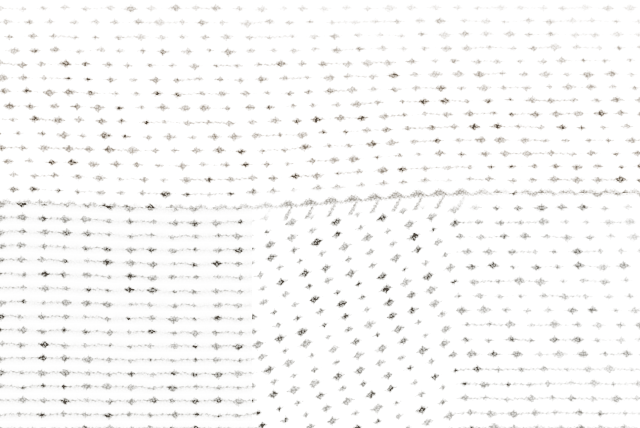
Write a Shadertoy shader that draws this texture.

```glsl
#define COLUMNS 29.5
#define ROWS_ABOVE 14.6
#define ROWS_BELOW 16.0
#define TWIST_ROWS 4.0
#define HOLE_SIZE vec2(0.0155, 0.0088)
#define THREAD 0.0017
#define FRAY 0.0022
#define SEAM_WIDTH 0.0085
#define WARM vec3(0.56, 0.51, 0.45)
#define COOL vec3(0.53, 0.52, 0.49)
#define DARK vec3(0.27, 0.24, 0.21)

float hash(vec2 p) {
    p = fract(p * vec2(0.1031, 0.1137));
    p += dot(p, p.yx + 33.33);
    return fract((p.x + p.y) * p.x * 17.3);
}

// Distance to the nearest scattered point
float cellular(vec2 p) {
    vec2 base = floor(p);
    float nearest = 2.0;
    for (int j = -1; j <= 1; j++)
        for (int i = -1; i <= 1; i++) {
            vec2 id = base + vec2(i, j);
            vec2 point = id + vec2(hash(id + 71.0), hash(id.yx + 137.0));
            nearest = min(nearest, length(p - point));
        }
    return nearest;
}

// Layered sines giving hairy edges
float fibres(vec2 p) {
    return 0.5 * sin(p.x * 410.0 + p.y * 290.0 + 3.0 * sin(p.y * 97.0))
         + 0.3 * sin(p.x * 730.0 - p.y * 510.0 + 2.0 * sin(p.x * 61.0))
         + 0.2 * sin(p.x * 190.0 + p.y * 870.0);
}

float seamHeight(float x) {
    return 0.514 + 0.035 * smoothstep(0.5, 1.12, x)
         + 0.012 * (1.0 - smoothstep(0.0, 0.42, x));
}

float band(float a, float b, float soft, float x) {
    return smoothstep(a - soft, a + soft, x) * (1.0 - smoothstep(b - soft, b + soft, x));
}

// Stitch gaps: frayed diamonds, some joined by a thin thread
float stitchGaps(vec2 p, float row, float lower, float twist, float px) {
    float pitch = 1.5 / COLUMNS;
    float rowPitch = 0.0328;
    vec2 c = vec2(p.x / pitch, row - lower * TWIST_ROWS * clamp((p.x - 0.6) / 0.47, 0.0, 1.0));
    float line = floor(c.y + 0.5);
    float left = lower * (1.0 - step(0.59, p.x));
    c.x += (1.0 - left) * (0.2 * line + 0.25 * hash(vec2(line + 50.0, 7.0)));
    vec2 id = vec2(floor(c.x + 0.5), line);
    vec2 q = (c - id) * vec2(pitch, rowPitch);
    vec2 key = id + vec2(60.0, 90.0 + 200.0 * lower);
    float size = hash(key);
    float tone = hash(key + 31.0);

    // Joins belong to cell borders, so both neighbours agree
    float edge = id.x + step(0.0, q.x);
    float paired = mod(edge, 2.0);
    float chained = step(p.y, 0.165) * (1.0 - twist);
    float loose = smoothstep(0.45, 0.95, hash(vec2(edge + 19.0, key.y))) * (1.0 - twist);
    float join = max(mix(loose, paired, left), chained);

    float t = abs(q.x) / (0.5 * pitch);
    q.y -= (1.0 - t) * 0.006 * (hash(key + 11.0) - 0.5 - 0.4 * left);
    q.x -= (1.0 - t) * 0.012 * (hash(key + 23.0) - 0.5);
    vec2 extent = HOLE_SIZE * (0.62 + 0.55 * size) * mix(vec2(1), vec2(0.9, 1.15), twist);
    float body = extent.y * (1.0 - abs(q.x) / extent.x);
    float thread = mix(-0.004, THREAD, join);
    float d = max(body, thread) - abs(q.y) + FRAY * fibres(p);
    float ink = smoothstep(-px, px + 0.003, d);
    float depth = smoothstep(-0.001, 0.006, body - abs(q.y));
    float halo = 0.1 * left * exp(-abs(q.y + 0.003) * 190.0);
    return ink * mix(0.45, 0.5 + 0.65 * tone * tone, depth) + halo;
}

// Raised seam with scallops and slanting strands pulled below it
float seamInk(vec2 p, float offset, float px) {
    float phase = p.x * COLUMNS / 1.5;
    float wave = sin(6.2832 * phase);
    float presence = mix(0.3, 1.0, band(0.62, 1.13, 0.08, p.x));
    float width = SEAM_WIDTH * (0.55 + 0.45 * presence) * (0.75 + 0.35 * wave);
    float d = width - abs(offset - 0.003 * wave) + FRAY * fibres(p * 1.3);
    float rope = smoothstep(-px, px + 0.006, d) * (0.35 + 0.3 * presence);
    float gap = hash(vec2(floor(phase * 0.5) + 5.0, 43.0));
    rope *= mix(step(0.25, gap), 1.0, presence);

    float drop = -offset;
    float slot = abs(fract((p.x + 0.55 * drop) * COLUMNS / 1.5) - 0.5) * 1.5 / COLUMNS;
    float strand = 0.003 + 0.09 * drop - slot + FRAY * fibres(p);
    float reach = band(0.0, 0.034, 0.003, drop) * band(0.64, 1.08, 0.02, p.x);
    return max(rope, 0.55 * reach * smoothstep(-px, px + 0.004, strand));
}

void mainImage(out vec4 fragColor, in vec2 fragCoord) {
    vec2 p = fragCoord / iResolution.y;
    p.x *= 1.5 * iResolution.y / iResolution.x;
    float px = 1.0 / iResolution.y;

    float seam = seamHeight(p.x);
    float offset = p.y - seam;
    float lower = step(offset, 0.0);
    float row = mix(offset / (1.0 - seam) * ROWS_ABOVE, offset / seam * ROWS_BELOW, lower);
    float twist = lower * band(0.6, 1.07, 0.01, p.x);

    float gaps = stitchGaps(p, row, lower, twist, px);
    gaps *= mix(1.0, smoothstep(0.7, 1.3, abs(row)), band(0.6, 1.13, 0.05, p.x));

    // Overexposure washes out the top and the right-hand corners
    float glare = smoothstep(0.7, 1.08, p.y + 0.08 * (p.x - 0.75));
    glare = max(glare, 0.5 * lower * smoothstep(1.1, 1.5, p.x));
    float ink = max(gaps, seamInk(p, offset, px)) * (1.0 - 0.75 * glare);

    // Woolly mottling breaks up the shade
    float wool = cellular(vec2(p.x + 0.4 * p.y, p.y - 0.3 * p.x) * 170.0);
    ink *= 0.55 + 0.7 * smoothstep(0.1, 0.8, wool);

    vec3 tint = mix(WARM, COOL, smoothstep(0.62, 0.48, p.y));
    vec3 color = mix(vec3(1), tint, clamp(ink, 0.0, 1.0));
    color = mix(color, DARK, 0.8 * smoothstep(0.75, 1.25, ink));
    fragColor = vec4(color, 1.0);
}
```
